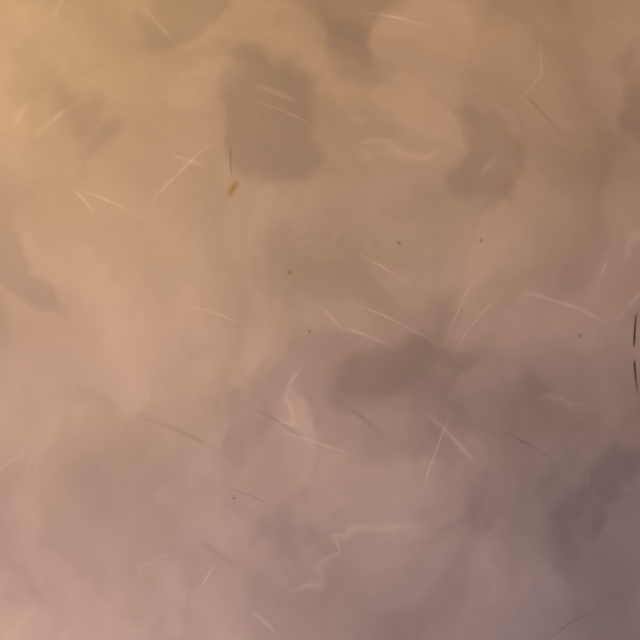
Reproduce this texture procedurally as a Shadertoy shader.

```glsl
float hash(vec2 p) {
    vec3 q = fract(vec3(p.xyx) * 0.1031);
    q += dot(q, q.yzx + 33.33);
    return fract((q.x + q.y) * q.z);
}

float noise(vec2 p) {
    vec2 i = floor(p), f = fract(p);
    f = f * f * f * (f * (f * 6.0 - 15.0) + 10.0);
    return mix(mix(hash(i), hash(i + vec2(1, 0)), f.x),
               mix(hash(i + vec2(0, 1)), hash(i + vec2(1, 1)), f.x), f.y);
}

float fbm(vec2 p) {
    float sum = 0.0, amp = 0.5;
    for (int i = 0; i < 5; i++) {
        sum += amp * noise(p);
        p = mat2(1.6, 1.2, -1.2, 1.6) * p + 17.3;
        amp *= 0.47;
    }
    return sum;
}

// Soft stroke that tapers towards both ends
float stroke(vec2 p, vec2 centre, float angle, float halfLength, float width) {
    vec2 d = p - centre, dir = vec2(cos(angle), sin(angle));
    float along = dot(d, dir) / halfLength;
    float across = dot(d, vec2(-dir.y, dir.x)) + 0.08 * halfLength * along * along;
    float taper = max(1.0 - along * along, 0.0);
    return taper * exp(-across * across / (width * width));
}

// Warm light from the upper left fading to cool shade at the lower right
vec3 wallLight(vec2 p) {
    vec3 top = mix(vec3(0.77, 0.615, 0.445), vec3(0.62, 0.475, 0.365), smoothstep(-0.1, 1.0, p.x));
    vec3 bottom = mix(vec3(0.735, 0.59, 0.535), vec3(0.51, 0.425, 0.425), smoothstep(-0.1, 1.05, p.x));
    vec3 light = mix(bottom, top, smoothstep(-0.1, 1.1, p.y));
    vec2 glow = (p - vec2(0.02, 0.58)) / vec2(0.22, 0.4);
    return light + vec3(0.035, 0.027, 0.022) * exp(-dot(glow, glow));
}

void mainImage(out vec4 fragColor, in vec2 fragCoord) {
    vec2 p = fragCoord / iResolution.xy;
    vec2 warp = vec2(fbm(p * 4.0 + 3.1), fbm(p * 4.0 + 41.7)) - 0.5;
    vec2 q = p + 0.22 * warp;
    vec3 color = wallLight(p + 0.12 * warp);

    // Broad cloudy pigment, drawn out vertically below and diagonally above
    float clouds = fbm(q * vec2(5.2, 3.6) + 8.0) - 0.48;
    float diagonal = fbm(vec2(q.x * 2.5 + q.y, q.y * 7.0 + q.x * 3.0) + 23.0) - 0.48;
    float tone = mix(clouds, diagonal, smoothstep(0.6, 0.95, p.y));
    float activity = mix(0.75, 1.1, smoothstep(0.15, 0.7, p.x));
    color *= 1.0 + vec3(0.32, 0.33, 0.31) * tone * activity;

    // Dark smudges and pale worn patches with partly crisp rims
    float smudge = fbm(q * vec2(7.0, 5.0) + 61.0);
    color *= 1.0 - vec3(0.085, 0.09, 0.075) * smoothstep(0.5, 0.66, smudge) * activity;
    float patchField = fbm(q * vec2(6.0, 4.5) + 97.0);
    float rimSoftness = mix(0.025, 0.1, noise(p * 7.0 + 5.0));
    float worn = smoothstep(0.53 - rimSoftness, 0.53 + rimSoftness, patchField);
    color += vec3(0.026, 0.021, 0.022) * worn;

    // Broken pale ridges left by the trowel
    float ridge = abs(fbm(q * vec2(3.0, 4.2) + 131.0) - 0.48);
    float broken = smoothstep(0.52, 0.75, noise(p * 8.0 + 71.0));
    color += vec3(0.045, 0.037, 0.03) * broken * exp(-ridge * ridge * 9000.0);

    // Faint scratches and wider scrapes, denser towards the right
    for (int i = 0; i < 34; i++) {
        float k = float(i);
        vec2 centre = vec2(pow(hash(vec2(k, 1.7)), 0.65), hash(vec2(k, 5.3)));
        float pick = hash(vec2(k, 9.1));
        float angle = pick < 0.55 ? -0.9 + 0.7 * hash(vec2(k, 12.9))
                                  : 0.5 + 0.8 * hash(vec2(k, 12.9));
        float halfLength = mix(0.018, 0.075, hash(vec2(k, 21.3)));
        float width = mix(0.0014, 0.0055, pow(hash(vec2(k, 33.7)), 2.5));
        float mark = stroke(p + 0.025 * warp, centre, angle, halfLength, width);
        mark *= 0.35 + 0.65 * noise(p * 55.0 + k);
        float strength = hash(vec2(k, 47.0)) < 0.8 ? 0.075 : -0.06;
        color += strength * vec3(1.0, 0.88, 0.8) * mark;
    }

    // Small dark pits
    for (int i = 0; i < 6; i++) {
        float k = float(i);
        vec2 d = p - vec2(hash(vec2(k, 80.3)), hash(vec2(k, 91.9)));
        float radius = mix(0.0015, 0.0035, hash(vec2(k, 66.1)));
        color *= 1.0 - 0.2 * exp(-dot(d, d) / (radius * radius));
    }

    // Ochre stain with a hairline above, and a cracked right edge
    float stain = stroke(p, vec2(0.364, 0.706), 1.0, 0.017, 0.005);
    color = mix(color, vec3(0.58, 0.39, 0.2), 0.6 * stain);
    color *= 1.0 - 0.13 * stroke(p, vec2(0.36, 0.75), 1.6, 0.03, 0.0016);
    float crack = stroke(p, vec2(0.991, 0.455), 1.571, 0.075, 0.0018);
    color *= 1.0 - 0.6 * crack * smoothstep(0.3, 0.65, noise(vec2(3.0, p.y * 38.0)));

    // Fine plaster mottling
    color += 0.014 * (fbm(p * vec2(60.0, 45.0)) - 0.48);
    fragColor = vec4(clamp(color, 0.0, 1.0), 1.0);
}
```
